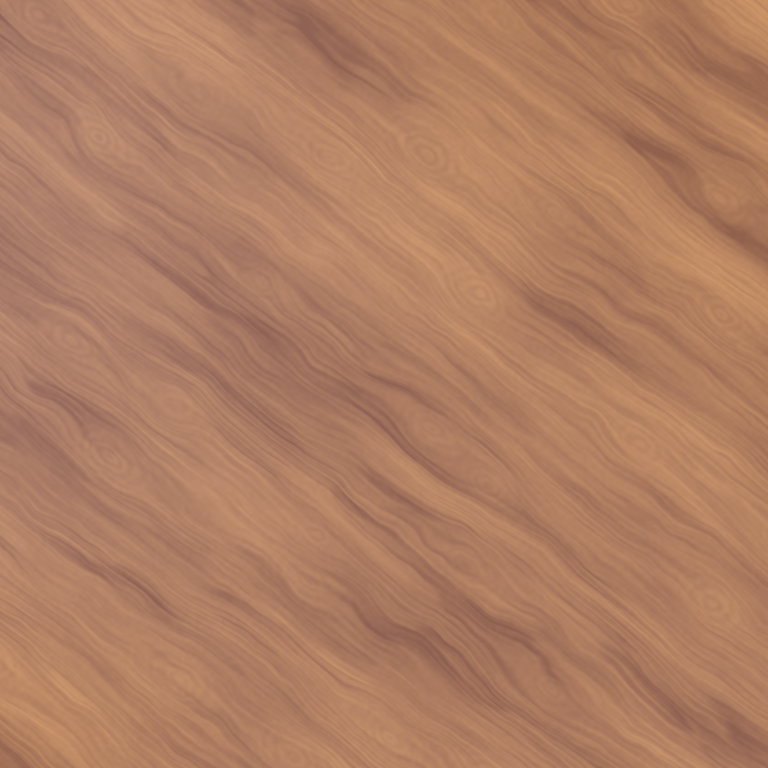
Reproduce this texture procedurally as a three.js fragment shader.

```glsl
varying vec2 vUv;

#define GRAIN_ANGLE 0.66
#define KNOT_CELLS vec2(4.4, 6.4)
#define KNOT_RADIUS vec2(0.052, 0.028)
#define KNOT_BEND 0.7
#define RING_RATE 19.0
#define BAND_CONTRAST 0.68
#define STREAK_CONTRAST 0.24
#define FIBRE_CONTRAST 0.42
#define DARK_WOOD vec3(0.555, 0.375, 0.315)
#define LIGHT_WOOD vec3(0.785, 0.578, 0.423)
#define HAZE_TINT vec3(0.015, 0.025, 0.05)
#define WARM_TINT vec3(0.012, 0.004, -0.018)

float hash(vec2 p) {
  vec3 q = fract(p.xyx * vec3(0.1031, 0.1030, 0.0973));
  q += dot(q, q.yzx + 33.33);
  return fract((q.x + q.y) * q.z);
}

float noise(vec2 p) {
  vec2 cell = floor(p);
  vec2 f = fract(p);
  f = f * f * (3.0 - 2.0 * f);
  float low = mix(hash(cell), hash(cell + vec2(1.0, 0.0)), f.x);
  float high = mix(hash(cell + vec2(0.0, 1.0)), hash(cell + vec2(1.0)), f.x);
  return mix(low, high, f.y);
}

float signedNoise(vec2 p) {
  return noise(p + 50.0) - 0.5;
}

// Dark streak with one crisp side and one fading side
float streakShape(vec2 p) {
  float ramp = noise(p);
  return smoothstep(0.55, 0.68, ramp) * (1.0 - 0.7 * smoothstep(0.68, 0.95, ramp));
}

// Cellular knots: x = bend of the grain, y = pale glow, z = rings
vec3 knots(vec2 wood) {
  vec3 sum = vec3(0.0);
  vec2 home = floor(wood * KNOT_CELLS);
  float wobble = 5.0 * signedNoise(wood * vec2(32.0, 50.0))
               + 3.0 * signedNoise(wood * vec2(70.0, 110.0));
  for (int j = -1; j <= 1; j++) {
    for (int i = -1; i <= 1; i++) {
      vec2 cell = home + vec2(float(i), float(j));
      vec2 jitter = vec2(hash(cell + 71.0), hash(cell + 113.0));
      vec2 offset = wood - (cell + 0.15 + 0.7 * jitter) / KNOT_CELLS;
      float size = mix(0.65, 1.1, hash(cell + 157.0));
      float d = length(offset / (KNOT_RADIUS * size));
      float strength = mix(0.4, 1.0, hash(cell + 191.0));
      sum.x -= offset.y * KNOT_BEND * exp(-0.5 * d * d);
      sum.y += strength * exp(-0.7 * d * d);
      sum.z += strength * sin(d * RING_RATE * size + wobble) * exp(-0.8 * d * d);
    }
  }
  return sum;
}

void main() {
  // Wood space: x runs along the grain, y across it
  float c = cos(GRAIN_ANGLE);
  float s = sin(GRAIN_ANGLE);
  vec2 wood = vec2(c * vUv.x - s * vUv.y, s * vUv.x + c * vUv.y);
  vec3 knot = knots(wood);

  // Wavy grain that parts around the knots
  vec2 grain = wood;
  grain.y += knot.x;
  grain.y += 0.022 * signedNoise(wood * vec2(6.0, 8.0));
  grain.y += 0.010 * signedNoise(wood * vec2(18.0, 24.0));
  grain.y += 0.004 * signedNoise(wood * vec2(42.0, 60.0));

  // Broad soft bands
  float band = 0.6 * signedNoise(grain * vec2(2.6, 13.0) + 7.0)
             + 0.45 * signedNoise(grain * vec2(4.5, 27.0) + 17.0);

  // Narrow dark streaks, denser in the dark bands
  float streak = streakShape(grain * vec2(5.0, 42.0) + 83.0)
               + 0.7 * streakShape(grain * vec2(8.0, 78.0) + 127.0);
  streak *= 0.25 + 0.75 * smoothstep(0.2, -0.2, band);

  // Fine fibres: stretched noise and layered sines
  float fibre = 0.5 * signedNoise(grain * vec2(6.0, 85.0) + 31.0)
              + 0.55 * signedNoise(grain * vec2(11.0, 150.0) + 59.0)
              + 0.4 * signedNoise(grain * vec2(24.0, 250.0) + 97.0);
  float phase = 680.0 * grain.y + 9.0 * noise(grain * vec2(5.0, 26.0));
  fibre += 0.2 * (sin(phase) + 0.5 * sin(1.73 * phase + 2.0)) * noise(grain * vec2(8.0, 30.0));

  float calm = 1.0 - 0.55 * min(knot.y, 1.0);
  float tone = 0.56 + 0.15 * knot.y + 0.085 * knot.z
             + calm * (BAND_CONTRAST * band - STREAK_CONTRAST * streak + FIBRE_CONTRAST * fibre);
  tone += 0.08 * signedNoise(vUv * 210.0);
  vec3 color = mix(DARK_WOOD, LIGHT_WOOD, clamp(tone, 0.0, 1.0));

  // Cool sheen from the left, warmth in the far corners
  vec2 toSheen = (vUv - vec2(0.0, 0.72)) * vec2(1.5, 1.2);
  float sheen = exp(-2.2 * dot(toSheen, toSheen));
  float warmth = smoothstep(1.0, 1.9, vUv.x + vUv.y)
               + smoothstep(0.35, 0.0, length(vUv));
  color += HAZE_TINT * sheen + WARM_TINT * warmth;

  gl_FragColor = vec4(color, 1.0);
}
```
